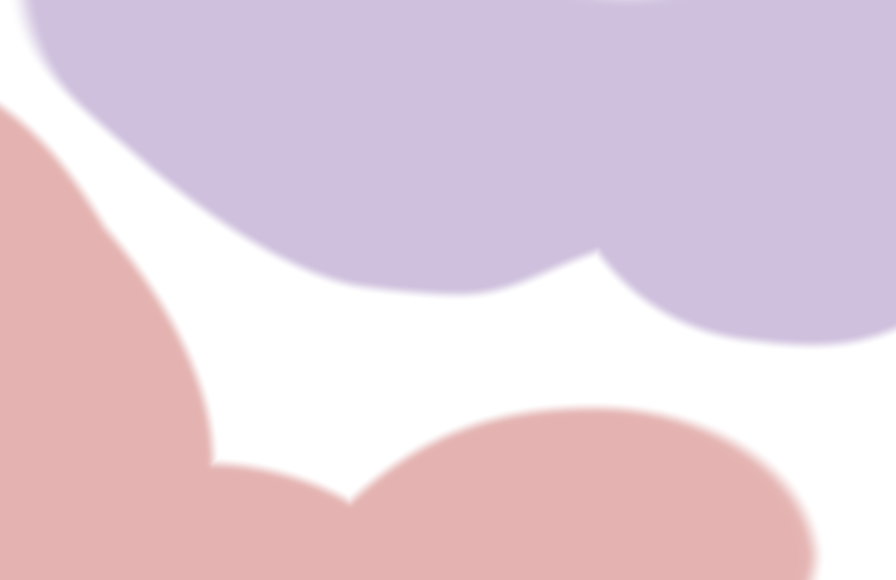
Write a Shadertoy shader that draws this background.

```glsl
const float ASPECT = 1.542;
const int CURVE_STEPS = 20;

const vec3 PAPER = vec3(1.0);
const vec3 LILAC = vec3(0.812, 0.757, 0.871);
const vec3 ROSE = vec3(0.892, 0.698, 0.693);
const vec3 PALE_ROSE = vec3(0.908, 0.745, 0.735);

// Outline field: x = squared distance, y = side (+1 outside, -1 inside)
void addLine(vec2 p, vec2 a, vec2 b, inout vec2 field) {
    vec2 edge = b - a;
    vec2 toP = p - a;
    vec2 gap = toP - edge * clamp(dot(toP, edge) / dot(edge, edge), 0.0, 1.0);
    field.x = min(field.x, dot(gap, gap));
    bvec3 crossing = bvec3(p.y >= a.y, p.y < b.y, edge.x * toP.y > edge.y * toP.x);
    if (all(crossing) || !any(crossing)) field.y = -field.y;
}

vec2 bezier(vec2 a, vec2 b, vec2 c, vec2 d, float t) {
    float u = 1.0 - t;
    return u * u * u * a + 3.0 * u * u * t * b + 3.0 * u * t * t * c + t * t * t * d;
}

void addCurve(vec2 p, vec2 a, vec2 b, vec2 c, vec2 d, inout vec2 field) {
    vec2 from = a;
    for (int i = 1; i <= CURVE_STEPS; i++) {
        vec2 to = i == CURVE_STEPS ? d : bezier(a, b, c, d, float(i) / float(CURVE_STEPS));
        addLine(p, from, to, field);
        from = to;
    }
}

float signedDistance(vec2 field) {
    return field.y * sqrt(field.x);
}

// Feathered coverage with separate reach outside and inside the outline
float feather(float dist, float outer, float inner) {
    return smoothstep(-outer, inner, -dist);
}

// Upper cloud, two hanging lobes
float lilacCloud(vec2 p) {
    vec2 start = vec2(0.024, 1.02);
    vec2 slope = vec2(0.261, 0.709);
    vec2 belly = vec2(0.622, 0.506);
    vec2 low = vec2(0.793, 0.492);
    vec2 notch = vec2(1.028, 0.566);
    vec2 dip = vec2(1.285, 0.414);
    vec2 end = vec2(1.606, 0.468);
    vec2 topRight = vec2(1.606, 1.12);
    vec2 topLeft = vec2(0.024, 1.12);
    vec2 field = vec2(1e3, 1.0);
    addCurve(p, start, vec2(0.024, 0.9), vec2(0.141, 0.815), slope, field);
    addCurve(p, slope, vec2(0.382, 0.608), vec2(0.518, 0.522), belly, field);
    addCurve(p, belly, vec2(0.673, 0.499), vec2(0.743, 0.492), low, field);
    addCurve(p, low, vec2(0.884, 0.494), vec2(0.928, 0.532), notch, field);
    addCurve(p, notch, vec2(1.094, 0.476), vec2(1.185, 0.426), dip, field);
    addCurve(p, dip, vec2(1.406, 0.398), vec2(1.496, 0.396), end, field);
    addLine(p, end, topRight, field);
    addLine(p, topRight, topLeft, field);
    addLine(p, topLeft, start, field);
    return signedDistance(field);
}

// Lower hills, three rising lobes
float roseHills(vec2 p) {
    vec2 start = vec2(-0.04, 0.843);
    vec2 shoulder = vec2(0.181, 0.608);
    vec2 leftNotch = vec2(0.367, 0.201);
    vec2 midNotch = vec2(0.602, 0.135);
    vec2 crest = vec2(1.024, 0.297);
    vec2 side = vec2(1.408, 0.056);
    vec2 end = vec2(1.386, -0.044);
    vec2 baseRight = vec2(1.386, -0.12);
    vec2 baseLeft = vec2(-0.04, -0.12);
    vec2 field = vec2(1e3, 1.0);
    addCurve(p, start, vec2(0.07, 0.783), vec2(0.131, 0.689), shoulder, field);
    addCurve(p, shoulder, vec2(0.301, 0.468), vec2(0.367, 0.327), leftNotch, field);
    addCurve(p, leftNotch, vec2(0.452, 0.199), vec2(0.538, 0.173), midNotch, field);
    addCurve(p, midNotch, vec2(0.733, 0.259), vec2(0.863, 0.297), crest, field);
    addCurve(p, crest, vec2(1.225, 0.297), vec2(1.386, 0.197), side, field);
    addCurve(p, side, vec2(1.414, 0.026), vec2(1.4, -0.014), end, field);
    addLine(p, end, baseRight, field);
    addLine(p, baseRight, baseLeft, field);
    addLine(p, baseLeft, start, field);
    return signedDistance(field);
}

void mainImage(out vec4 fragColor, in vec2 fragCoord) {
    vec2 p = fragCoord / iResolution.xy * vec2(ASPECT, 1.0);
    vec3 color = PAPER;

    // Lilac, softer in the upper left corner
    float cornerBlur = smoothstep(0.2, 0.0, p.x) * smoothstep(0.8, 0.98, p.y);
    float cloud = feather(lilacCloud(p), 0.012, mix(0.012, 0.045, cornerBlur));
    float sheen = exp(-dot((p - vec2(1.08, 1.005)) / vec2(0.06, 0.01),
                           (p - vec2(1.08, 1.005)) / vec2(0.06, 0.01)));
    color = mix(color, mix(LILAC, PAPER, 0.3 * sheen), cloud);

    // Rose, with a paler rim that widens to the right
    float hillDist = roseHills(p);
    float rightBlur = smoothstep(1.05, 1.38, p.x);
    float rim = 1.0 - smoothstep(0.0, mix(0.02, 0.045, rightBlur), -hillDist);
    float hills = feather(hillDist, 0.012, mix(0.012, 0.024, rightBlur));
    color = mix(color, mix(ROSE, PALE_ROSE, 0.6 * rim), hills);

    fragColor = vec4(color, 1.0);
}
```
